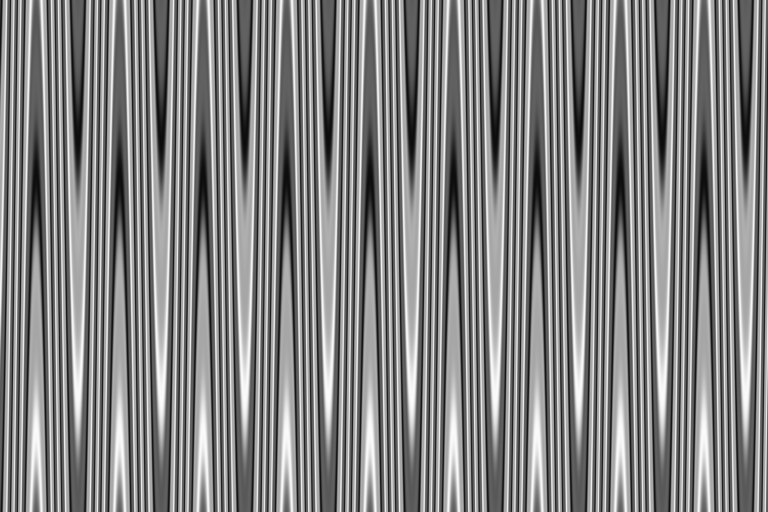
This pattern is drawn by a Shadertoy shader. Its source:

```glsl
// Tall grey flames: one vertical tone wave, displaced by a steep cosine across
// the canvas, folds into thin stripes between rounded crests and troughs.
// The tone is a short odd-harmonic series, each term faded to suit pixel size.

#define REPEATS_ACROSS 9.2
#define REPEATS_DOWN   1.0
#define CREST_X        0.0471
#define FOLD_DEPTH     1.97
#define WAVE_OFFSET    0.489
#define MID_GREY       0.515
#define CONTRAST       0.32
#define THIRD_WEIGHT   0.5
#define FIFTH_WEIGHT   0.1

const float TAU = 6.2831853;

// Mean of a sinusoid over one pixel, relative to its peak.
float pixelFade(float phaseWidth) {
    float h = 0.5 * phaseWidth;
    return h < 0.001 ? 1.0 : max(sin(min(h, 0.5 * TAU)) / h, 0.0);
}

// Uneven plateau wave: overshoots just before each rise and fall.
float toneWave(float phase, float width) {
    float wave = sin(phase) * pixelFade(width);
    wave += THIRD_WEIGHT * cos(3.0 * phase) * pixelFade(3.0 * width);
    wave -= FIFTH_WEIGHT * sin(5.0 * phase) * pixelFade(5.0 * width);
    return wave;
}

// Phase of the tone wave after the cosine fold pulls it down off each crest.
float foldedPhase(vec2 uv) {
    float across = TAU * REPEATS_ACROSS * (uv.x - CREST_X);
    float drop = FOLD_DEPTH * (1.0 - cos(across));
    return TAU * (WAVE_OFFSET - REPEATS_DOWN * uv.y - drop);
}

void mainImage(out vec4 fragColor, in vec2 fragCoord) {
    vec2 uv = fragCoord / iResolution.xy;
    float phase = foldedPhase(uv);

    // Phase covered by one pixel, used to smooth the narrow stripes.
    float width = length(vec2(dFdx(phase), dFdy(phase)));

    float grey = MID_GREY + CONTRAST * toneWave(phase, width);
    fragColor = vec4(vec3(clamp(grey, 0.0, 1.0)), 1.0);
}
```
